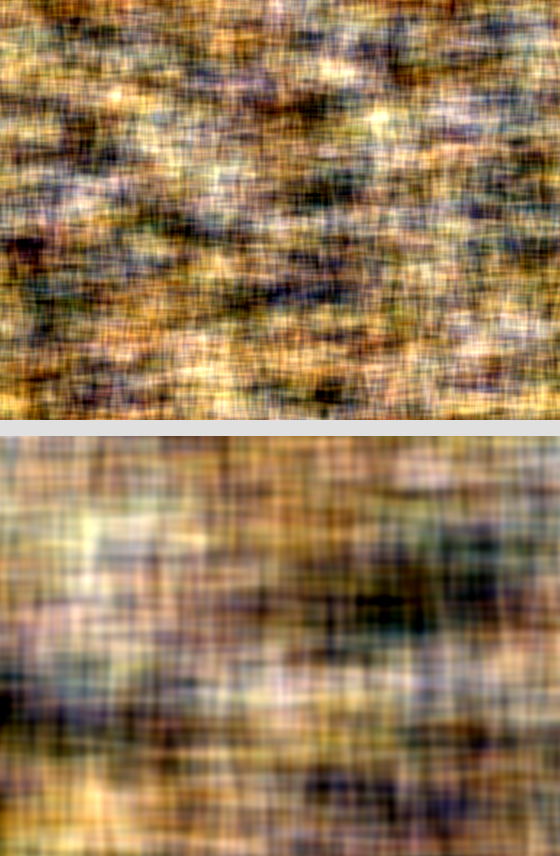
Top, the full canvas; bottom, a detail of the centre.
Reproduce this texture procedurally as a Shadertoy shader.

```glsl
// Weathered woven cloth: ochre and slate blotches crossed by fine threads, tiling both ways.

const float PI = 3.14159265;
const int OCTAVES = 8;

const vec3 MEAN_COLOR = vec3(0.582, 0.470, 0.324);
const vec3 LIGHT_AXIS = vec3(0.208, 0.186, 0.148);
const vec3 WARM_AXIS = vec3(0.042, 0.004, -0.070);
const vec3 ROSE_AXIS = vec3(0.022, -0.018, 0.008);

// Integer hash of a lattice cell and a seed, two values in 0..1
vec2 hash2(ivec2 cell, int seed) {
    uint h = uint(cell.x) * 1597u + uint(cell.y) * 51749u + uint(seed) * 7919u;
    h = (h ^ (h >> 15)) * 73471u;
    h = (h ^ (h >> 13)) * 95483u;
    h = (h ^ (h >> 16)) * 60493u;
    h ^= h >> 15;
    return vec2(h & 65535u, h >> 16) / 65535.0;
}

// Dot product of a wrapped lattice gradient with the offset to its corner
float cornerSlope(vec2 cell, vec2 offset, vec2 period, int seed) {
    float angle = 2.0 * PI * hash2(ivec2(mod(cell, period)), seed).x;
    return dot(vec2(cos(angle), sin(angle)), offset);
}

// Periodic gradient noise over the unit tile, scaled to about unit deviation
float gradientNoise(vec2 uv, vec2 period, int seed) {
    vec2 p = uv * period + hash2(ivec2(seed, 17), 3) * period;
    vec2 cell = floor(p);
    vec2 f = p - cell;
    vec2 w = f * f * f * (f * (f * 6.0 - 15.0) + 10.0);
    vec2 e = vec2(1.0, 0.0);
    float a = cornerSlope(cell, f, period, seed);
    float b = cornerSlope(cell + e.xy, f - e.xy, period, seed);
    float c = cornerSlope(cell + e.yx, f - e.yx, period, seed);
    float d = cornerSlope(cell + e.xx, f - e.xx, period, seed);
    return 4.5 * mix(mix(a, b, w.x), mix(c, d, w.x), w.y);
}

// Octaves of streaks: each axis has its own growth, so fine streaks get longer
float streaks(vec2 uv, vec2 basePeriod, vec2 growth, float gain, int seed) {
    float sum = 0.0, power = 0.0, amplitude = 1.0;
    vec2 period = basePeriod;
    for (int i = 0; i < OCTAVES; i++) {
        sum += amplitude * gradientNoise(uv, floor(period + 0.5), seed + i);
        power += amplitude * amplitude;
        amplitude *= gain;
        period *= growth;
    }
    return sum / sqrt(power);
}

// Broad weft blotches crossed with narrower warp threads
float weave(vec2 uv, float gain, int seed) {
    float weft = streaks(uv, vec2(4.0, 7.0), vec2(1.34, 1.55), gain, seed);
    float warp = streaks(uv, vec2(9.0, 5.0), vec2(1.55, 1.27), 0.96, seed + 50);
    return 0.86 * weft + 0.50 * warp;
}

// Soft elliptical patch that wraps around the tile
float patchMask(vec2 uv, vec2 center, vec2 radius) {
    vec2 d = sin(PI * (uv - center)) / (PI * radius);
    return exp(-dot(d, d));
}

void mainImage(out vec4 fragColor, in vec2 fragCoord) {
    vec2 uv = fragCoord / iResolution.xy;

    // Lightness, with stained patches
    float light = weave(uv, 0.83, 100) + 0.1;
    light -= 2.0 * patchMask(uv, vec2(0.06, 0.41), vec2(0.18, 0.05));
    light -= 0.9 * patchMask(uv, vec2(0.48, 0.44), vec2(0.09, 0.06));

    // Hue drift: slate across the middle, ochre towards the top and bottom
    float warmth = weave(uv, 0.85, 300) - 0.5 * cos(2.0 * PI * (uv.y - 0.62));
    float rose = weave(uv, 0.9, 500);

    vec3 color = MEAN_COLOR + light * LIGHT_AXIS + warmth * WARM_AXIS + rose * ROSE_AXIS;
    fragColor = vec4(clamp(color, 0.0, 1.0), 1.0);
}
```
